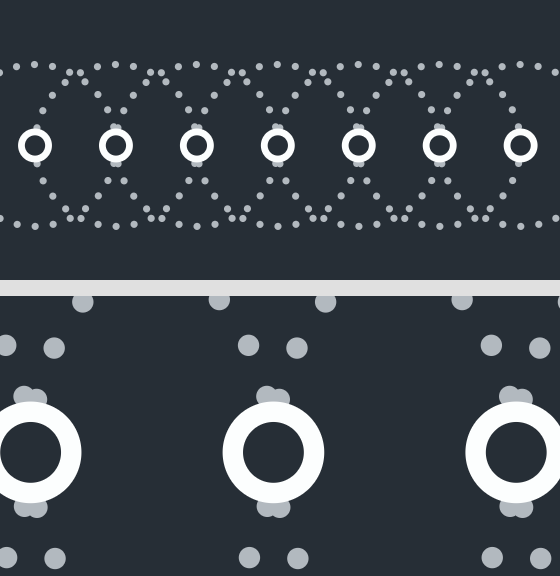
Top: the whole. Bottom: its middle third, enlarged.
Reproduce this pattern procedurally as a Shadertoy shader.

```glsl
// A row of seven white rings on dark slate, each the centre of a large dotted circle.
// The circle radius equals the ring spacing, so neighbouring circles interlace.
// Each dot is found by rounding the polar angle; rings are drawn last, with filled holes.

const float TAU = 6.28319;

// Layout, in canvas heights
const int   RING_COUNT  = 7;
const vec2  FIRST_RING  = vec2(0.125, 0.4805);
const float SPACING     = 0.28906;
const float RING_OUTER  = 0.0605;
const float RING_INNER  = 0.0362;
const float DOT_RADIUS  = 0.0127;
const float DOT_STEP    = 0.2241;   // radians; a hair under 1/28 turn, so dots drift

const vec3 SLATE = vec3(0.15, 0.18, 0.21);
const vec3 GREY  = vec3(0.70, 0.725, 0.75);
const vec3 WHITE = vec3(0.99, 0.995, 0.995);

// Coverage of a shape from its signed distance
float cover(float dist, float pixel) {
    return clamp(0.5 - dist / pixel, 0.0, 1.0);
}

float discDistance(vec2 p, float radius) {
    return length(p) - radius;
}

// Dots laid clockwise around a circle, starting at its right-hand side
float dottedCircleDistance(vec2 p, float radius, float stepAngle, float dotRadius) {
    float angle = mod(atan(-p.y, p.x), TAU);
    float dotAngle = floor(angle / stepAngle + 0.5) * stepAngle;
    vec2 dotCentre = radius * vec2(cos(dotAngle), -sin(dotAngle));
    return discDistance(p - dotCentre, dotRadius);
}

void mainImage(out vec4 fragColor, in vec2 fragCoord) {
    float pixel = 1.0 / iResolution.y;
    vec2 uv = fragCoord * pixel;

    // Nearest dot, ring and hole over the whole row
    float dots = 1e3;
    float rings = 1e3;
    float holes = 1e3;
    for (int i = 0; i < RING_COUNT; i++) {
        vec2 p = uv - FIRST_RING - vec2(float(i) * SPACING, 0.0);
        dots = min(dots, dottedCircleDistance(p, SPACING, DOT_STEP, DOT_RADIUS));
        rings = min(rings, discDistance(p, RING_OUTER));
        holes = min(holes, discDistance(p, RING_INNER));
    }

    // Paint from back to front
    vec3 color = mix(SLATE, GREY, cover(dots, pixel));
    color = mix(color, WHITE, cover(rings, pixel));
    color = mix(color, SLATE, cover(holes, pixel));
    fragColor = vec4(color, 1.0);
}
```
